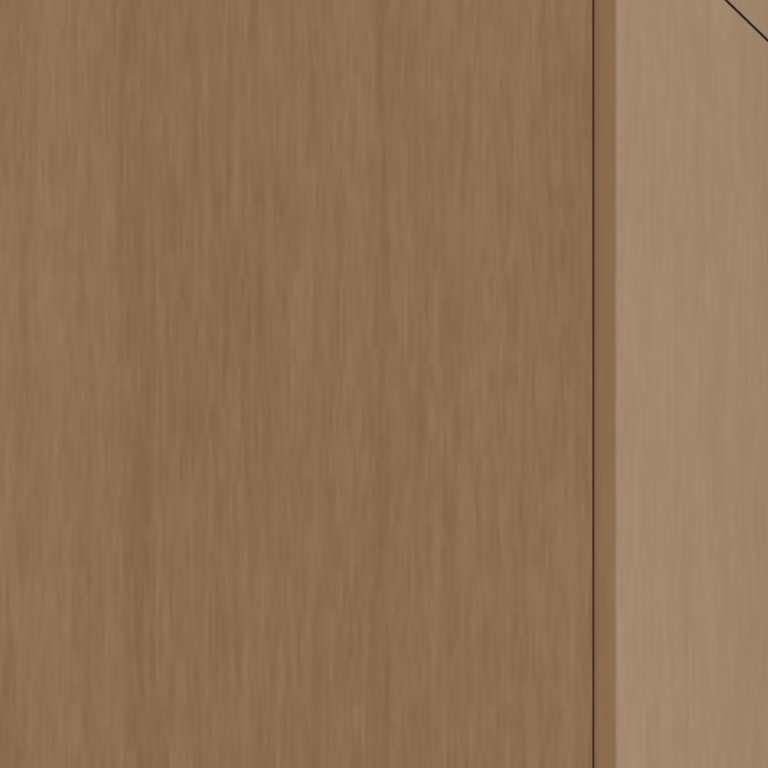
This texture is drawn by a Shadertoy shader. Its source:

```glsl
// Vertical wood-veneer panels: a broad brown door, a dark seam, a narrow edge and a paler side panel.

float hash(vec2 p) {
    vec3 q = fract(vec3(p.xyx) * 0.1031);
    q += dot(q, q.yzx + 33.33);
    return fract((q.x + q.y) * q.z);
}

// Smooth value noise, centred on zero
float noise(vec2 p) {
    vec2 cell = floor(p), f = fract(p);
    f = f * f * (3.0 - 2.0 * f);
    float low = mix(hash(cell), hash(cell + vec2(1, 0)), f.x);
    float high = mix(hash(cell + vec2(0, 1)), hash(cell + vec2(1, 1)), f.x);
    return mix(low, high, f.y) - 0.5;
}

// Long fibres: octaves stretched along the vertical, finest ones strongest
float grain(vec2 uv) {
    float sum = 0.0, amplitude = 0.012;
    vec2 scale = vec2(27.0, 1.3);
    for (int i = 0; i < 4; i++) {
        sum += amplitude * noise(uv * scale + float(i) * 17.3);
        scale *= vec2(2.0, 2.4);
        amplitude *= 1.3;
    }
    // Short fine pores
    sum += 0.026 * noise(uv * vec2(235.0, 34.0) + 91.7);
    return sum + 0.010 * noise(uv * vec2(250.0, 130.0) + 43.1);
}

// Soft bump around a centre
float bump(float x, float centre, float width) {
    float d = (x - centre) / width;
    return exp(-d * d);
}

float segment(vec2 p, vec2 a, vec2 b) {
    vec2 ab = b - a;
    return length(p - a - ab * clamp(dot(p - a, ab) / dot(ab, ab), 0.0, 1.0));
}

void mainImage(out vec4 fragColor, in vec2 fragCoord) {
    vec2 uv = fragCoord / iResolution.xy;
    float px = 1.0 / iResolution.y;
    float fibre = grain(uv);

    // Broad door with gentle tonal bands and a darker patch
    vec3 door = vec3(0.551, 0.429, 0.311);
    door += 0.012 * bump(uv.x, 0.07, 0.07) - 0.012 * bump(uv.x, 0.185, 0.02);
    door -= 0.010 * bump(uv.x, 0.5, 0.008);
    door += 0.007 * bump(uv.x, 0.62, 0.12);
    door -= vec3(0.017, 0.015, 0.010) * bump(uv.x, 0.28, 0.1) * bump(uv.y, 0.58, 0.28);
    door += vec3(0.003, 0.004, 0.008) * (uv.y - 0.5);
    door += 0.008 * noise(uv * vec2(9.0, 3.0));
    door += fibre * vec3(1.0, 0.97, 0.92);

    // Paler side panel, brightest along its left edge
    vec3 side = vec3(0.629, 0.524, 0.426);
    side += 0.012 * exp(-max(uv.x - 0.802, 0.0) * 14.0);
    side -= 0.010 * smoothstep(0.92, 1.0, uv.x);
    side += fibre * 0.6;

    // Narrow edge strip, darker towards the seam
    vec3 strip = vec3(0.550, 0.424, 0.312) + fibre * 0.4;
    strip -= 0.03 * exp(-max(uv.x - 0.774, 0.0) * 220.0);

    vec3 color = mix(door, strip, smoothstep(-px, px, uv.x - 0.773));
    color = mix(color, side, smoothstep(-0.0025, 0.0025, uv.x - 0.802));

    // Shadowed seam
    float seam = abs(uv.x - 0.7725);
    color *= 1.0 - 0.04 * exp(-seam * 180.0);
    color = mix(color, vec3(0.23, 0.15, 0.09), 0.85 * (1.0 - smoothstep(0.0002, 0.0024, seam)));

    // Thin dark diagonal in the upper right corner
    float wire = segment(uv, vec2(0.942, 1.003), vec2(1.003, 0.944));
    color = mix(color, vec3(0.13, 0.11, 0.10), 0.9 * (1.0 - smoothstep(0.0004, 0.0026, wire)));

    fragColor = vec4(color, 1.0);
}
```
